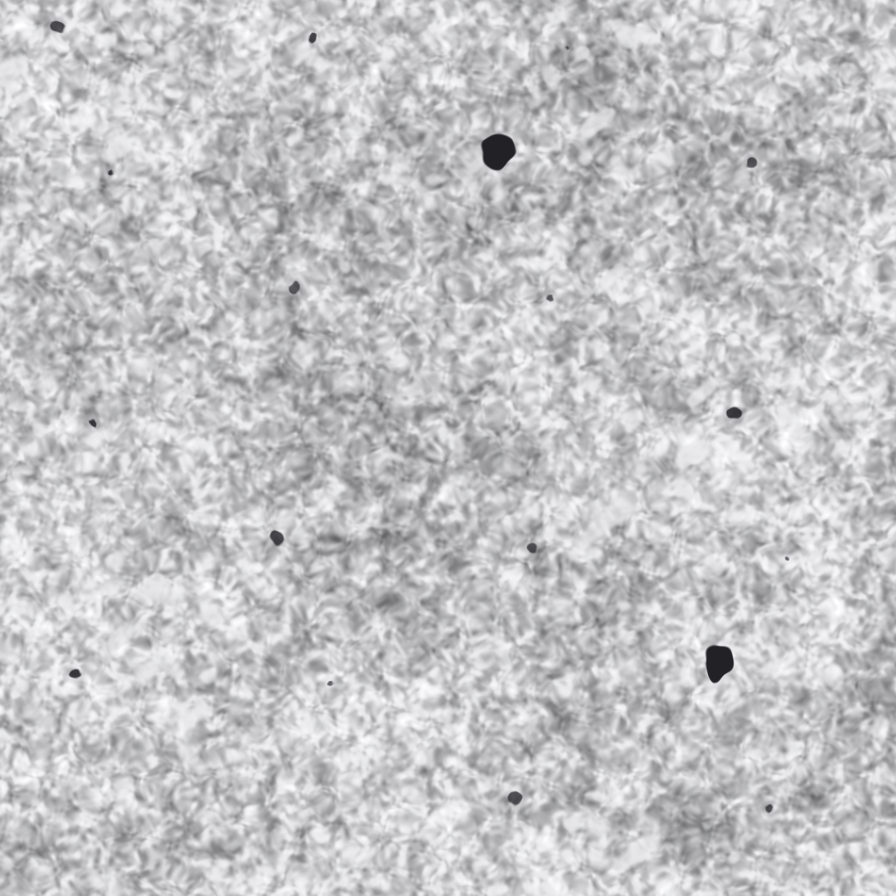
Write a WebGL 1 fragment shader that draws this texture.

```glsl
precision highp float;
// Pale grey stone with a fine mottled grain, soft white flecks and a few dark pits.
// The grain sums rotated layers of value noise, the flecks are thresholded noise,
// and the pits are wobbly ellipses scattered by a low-discrepancy sequence.
uniform vec2 u_resolution;

float hash(vec2 p) {
  vec3 q = fract(vec3(p.xyx) * 0.1031);
  q += dot(q, q.yzx + 33.33);
  return fract((q.x + q.y) * q.z);
}

// Value noise centred on zero, from -0.5 to 0.5
float noise(vec2 p) {
  vec2 cell = floor(p);
  vec2 f = fract(p);
  f = f * f * (3.0 - 2.0 * f);
  float low = mix(hash(cell), hash(cell + vec2(1.0, 0.0)), f.x);
  float high = mix(hash(cell + vec2(0.0, 1.0)), hash(cell + vec2(1.0, 1.0)), f.x);
  return mix(low, high, f.y) - 0.5;
}

mat2 rotation(float angle) {
  float c = cos(angle), s = sin(angle);
  return mat2(c, s, -s, c);
}

// Cloudy patches that shift the tone over wide areas
float patches(vec2 p) {
  return 0.10 * noise(rotation(0.4) * p * 4.5 + 11.0)
       + 0.12 * noise(rotation(1.1) * p * 11.0 + 27.0)
       + 0.14 * noise(rotation(2.0) * p * 27.0 + 53.0);
}

// Fine crystals, slightly warped so that no lattice shows
float grain(vec2 p) {
  p += 0.008 * vec2(noise(p * 55.0 + 71.0), noise(p * 55.0 + 193.0));
  return 0.20 * noise(rotation(0.7) * p * 66.0 + 301.0)
       + 0.30 * noise(rotation(1.6) * p * 122.0 + 407.0)
       + 0.19 * noise(rotation(2.6) * p * 205.0 + 509.0);
}

// Soft white flecks that gather in clusters
float flecks(vec2 p) {
  float field = noise(rotation(0.9) * p * 42.0 + 607.0)
              + 0.6 * noise(rotation(0.3) * p * 8.0 + 701.0);
  return smoothstep(0.34, 0.56, field);
}

// Dark pits: x is the coverage, y the pale halo around the large ones
vec2 pits(vec2 p, float pixel) {
  vec2 result = vec2(0.0);
  for (int i = 0; i < 18; i++) {
    float n = float(i);
    vec2 centre = fract(vec2(0.80, 0.26) + n * vec2(0.7549, 0.5698));
    float large = step(n, 1.5);
    float radius = mix(mix(0.010, 0.002, n / 17.0), 0.020, large);
    vec2 d = rotation(6.28 * hash(vec2(n, 5.0))) * (p - centre);
    d.y *= 1.0 + 0.35 * hash(vec2(n, 9.0));
    float wobble = 0.5 * noise(d / radius * 1.3 + n * 17.0);
    float edge = length(d) - radius * (0.95 + wobble);
    float soft = max(0.0017, pixel);
    float depth = mix(0.65 + 0.3 * hash(vec2(n, 13.0)), 1.0, large);
    result.x = max(result.x, depth * (1.0 - smoothstep(-soft, soft, edge)));
    result.y = max(result.y, large * (1.0 - smoothstep(0.0, 0.05, edge)));
  }
  return result;
}

void main() {
  float pixel = 1.0 / u_resolution.y;
  vec2 p = gl_FragCoord.xy * pixel;
  vec2 pit = pits(p, pixel);

  // Stone tone, with the lightest values held below pure white
  float tone = 0.768 + patches(p) + grain(p) + 0.07 * pit.y;
  tone = mix(tone, 0.925, 0.72 * flecks(p));
  tone = min(tone, 0.90 + 0.5 * (tone - 0.90));

  // A faint cool tint, then the pits on top
  vec3 stone = vec3(tone - 0.001, tone, tone + 0.007);
  vec3 pitColour = vec3(0.13, 0.13, 0.15);
  gl_FragColor = vec4(mix(stone, pitColour, pit.x), 1.0);
}
```
